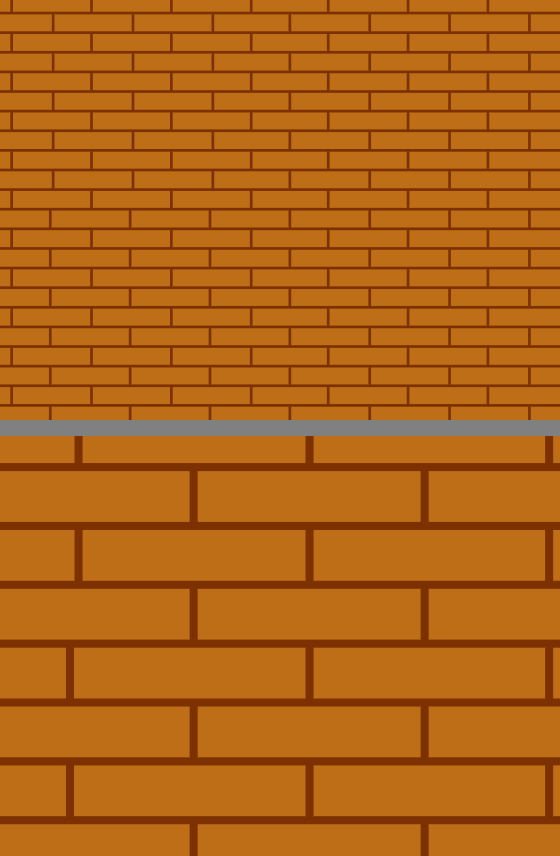
Top: the whole. Bottom: its middle third, enlarged.
Write a Shadertoy shader that draws this texture.

```glsl
// Running-bond wall of flat ochre bricks with thin dark brown mortar.
// Folded coordinates give the distance to the nearest bed and head joint;
// the head joints on the left are nudged a little, as in an uneven bond.

// Distance from x to the nearest multiple of pitch.
float distanceToRepeat(float x, float pitch) {
    return abs(x - pitch * round(x / pitch));
}

void mainImage(out vec4 fragColor, in vec2 fragCoord) {
    // Canvas width is one unit
    vec2 p = fragCoord / iResolution.x;
    vec2 brickPitch = vec2(0.1426, 0.03503);

    // Courses, counted upwards from the lowest full one
    float height = p.y - 0.0261;
    float course = floor(height / brickPitch.y);
    bool evenCourse = mod(course, 2.0) < 0.5;

    // Head joints: even courses are offset by about half a brick
    float jointStart = evenCourse ? 0.5861 : 0.5176;

    // Left side: even courses and the upper odd ones sit further right
    if (p.x < 0.48 && (evenCourse || course > 10.0)) jointStart += 0.0051;

    float bedJoint = distanceToRepeat(height, brickPitch.y);
    float headJoint = distanceToRepeat(p.x - jointStart, brickPitch.x);

    // Mortar coverage, smoothed over one pixel
    float edge = min(bedJoint, headJoint) - 0.0024;
    float mortar = clamp(0.5 - edge * iResolution.x, 0.0, 1.0);

    vec3 brickColor = vec3(0.74, 0.43, 0.085);
    vec3 mortarColor = vec3(0.49, 0.19, 0.0);
    fragColor = vec4(mix(brickColor, mortarColor, mortar), 1.0);
}
```
